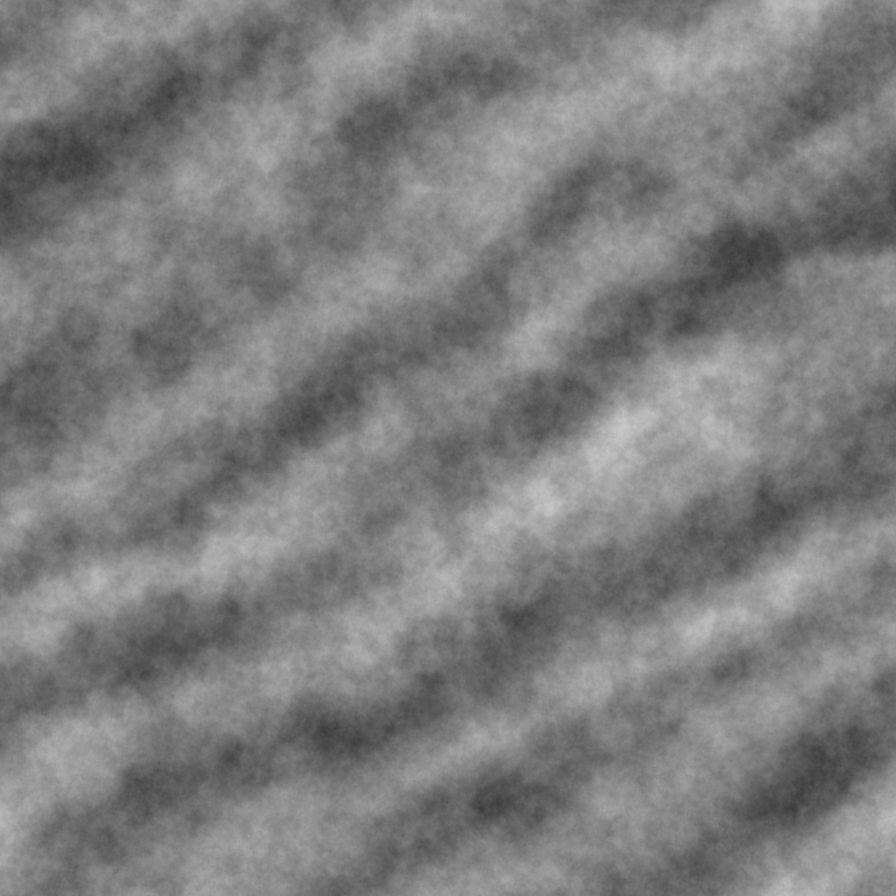
This texture is drawn by a Shadertoy shader. Its source:

```glsl
// Soft grey streaks of mottled cloud, drifting diagonally upward to the right.

const float TAU = 6.2831853;
const float MID_GREY = 0.497;
const ivec2 STREAK_ALONG = ivec2(3, 2);
const ivec2 STREAK_ACROSS = ivec2(-6, 10);
const ivec2 GRAIN_ALONG = ivec2(4, 3);
const ivec2 GRAIN_ACROSS = ivec2(-3, 4);

// Integer hash of a cell, from -1 to 1
float cellValue(ivec2 cell, int seed) {
    uint h = uint(cell.x) * 1597334677u ^ uint(cell.y) * 3812015801u;
    h ^= uint(seed) * 2654435769u;
    h = (h ^ (h >> 16)) * 2146121005u;
    h = (h ^ (h >> 15)) * 2221713035u;
    h ^= h >> 16;
    return float(h & 65535u) / 32767.5 - 1.0;
}

// Value of an oblique lattice corner, identical for corners one tile apart
float cornerValue(ivec2 id, ivec2 along, ivec2 across, int scale, int seed) {
    int period = (along.x * across.y - along.y * across.x) * scale;
    ivec2 key = ivec2(across.y * id.x - along.y * id.y,
                      along.x * id.y - across.x * id.x);
    return cellValue((key + 8 * period) % period, seed);
}

// Smooth noise on an oblique lattice that wraps over the unit square
float latticeNoise(vec2 uv, ivec2 along, ivec2 across, int scale, int seed) {
    vec2 p = float(scale) * vec2(dot(vec2(along), uv), dot(vec2(across), uv));
    ivec2 id = ivec2(floor(p));
    vec2 f = fract(p);
    f = f * f * f * (f * (f * 6.0 - 15.0) + 10.0);
    float a = cornerValue(id, along, across, scale, seed);
    float b = cornerValue(id + ivec2(1, 0), along, across, scale, seed);
    float c = cornerValue(id + ivec2(0, 1), along, across, scale, seed);
    float d = cornerValue(id + ivec2(1, 1), along, across, scale, seed);
    return mix(mix(a, b, f.x), mix(c, d, f.x), f.y);
}

// Octaves of lattice noise, each twice as fine and weaker by the falloff
float layeredNoise(vec2 uv, ivec2 along, ivec2 across, int scale,
                   int octaves, float falloff, int seed) {
    float sum = 0.0;
    float weight = 1.0;
    for (int i = 0; i < octaves; i++) {
        sum += weight * latticeNoise(uv, along, across, scale, seed + i);
        weight *= falloff;
        scale *= 2;
    }
    return sum;
}

// Slow layered sines that bend the streaks
vec2 bend(vec2 uv, float amount) {
    float swayX = sin(TAU * (uv.y + 0.15)) + 0.5 * sin(TAU * (uv.x + 2.0 * uv.y));
    float swayY = sin(TAU * (uv.x + uv.y + 0.4)) + 0.5 * sin(TAU * (2.0 * uv.x - uv.y + 0.7));
    return uv + amount * vec2(swayX, swayY);
}

// Broad light and dark bands with a wandering phase
float bands(vec2 uv, float wander) {
    float phase = 5.0 * uv.y - 3.0 * uv.x;
    phase += wander * latticeNoise(uv, ivec2(3, 1), ivec2(-2, 4), 1, 31);
    return sin(TAU * phase);
}

void mainImage(out vec4 fragColor, in vec2 fragCoord) {
    vec2 uv = fragCoord / iResolution.xy;
    vec2 bent = bend(uv, 0.018);

    // Roughen the streak borders a little
    float ragged = layeredNoise(uv, GRAIN_ALONG, GRAIN_ACROSS, 3, 3, 0.6, 51);
    bent += 0.008 * ragged * vec2(-0.5, 1.0);

    float streaks = layeredNoise(bent, STREAK_ALONG, STREAK_ACROSS, 1, 3, 0.5, 7);
    float grain = layeredNoise(uv, GRAIN_ALONG, GRAIN_ACROSS, 4, 5, 0.77, 17);

    float grey = MID_GREY + 0.1 * bands(bent, 0.35) + 0.075 * streaks + 0.053 * grain;
    fragColor = vec4(vec3(clamp(grey, 0.0, 1.0)), 1.0);
}
```
